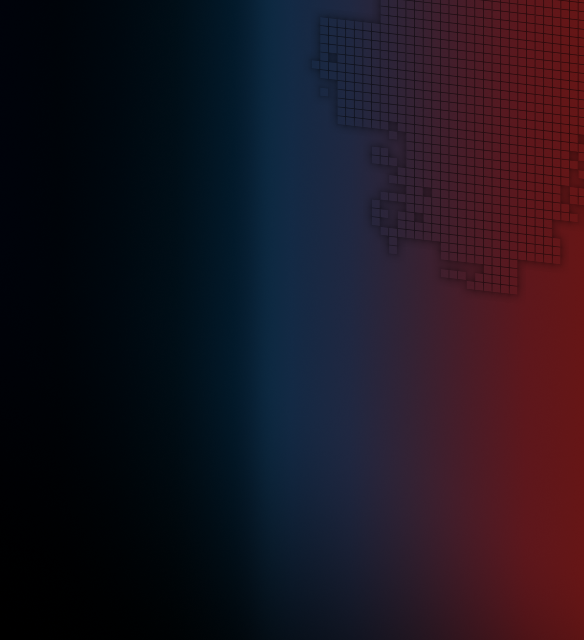
Write a Shadertoy shader that draws this background.

```glsl
#define CELL vec2(0.01474, 0.0151)
#define GRID_ORIGIN vec2(0.5477, 0.0285)
#define GRID_SLOPE 0.115
#define TILE_HALF 0.445
#define SHADOW_STRENGTH 0.2
#define SHADOW_FALLOFF 2.8
#define FRAY_AMOUNT 0.42
#define SHADE_START 0.68
#define SHADE_TILT 0.55
#define SHADE_DEPTH 0.7

const vec3 RAMP[11] = vec3[11](
    vec3(0.000, 0.010, 0.040), vec3(0.000, 0.014, 0.035),
    vec3(0.000, 0.030, 0.058), vec3(0.002, 0.055, 0.090),
    vec3(0.010, 0.100, 0.165), vec3(0.075, 0.160, 0.265),
    vec3(0.125, 0.155, 0.255), vec3(0.200, 0.135, 0.205),
    vec3(0.285, 0.110, 0.155), vec3(0.365, 0.090, 0.110),
    vec3(0.400, 0.085, 0.085));

float hash(vec2 p) {
    vec3 q = fract(p.xyx * vec3(0.1031, 0.1030, 0.0973));
    q += dot(q, q.yzx + 33.33);
    return fract((q.x + q.y) * q.z);
}

// Navy to red, darkened towards the lower left
vec3 backdrop(vec2 uv) {
    float t = clamp(uv.x, 0.0, 0.9999) * 10.0;
    int i = int(t);
    vec3 color = mix(RAMP[i], RAMP[i + 1], fract(t));
    float offset = (uv.x - 0.46) / 0.03;
    color += vec3(0.0, 0.02, 0.025) * exp(-offset * offset);
    float depth = SHADE_START - SHADE_TILT * uv.x - uv.y;
    return color * (1.0 - smoothstep(0.0, SHADE_DEPTH, depth));
}

// Stepped outline of the tiled region, rows counted downwards
bool inOutline(vec2 cell) {
    float c = cell.x + 0.5;
    float bottom = 8.0 + 4.0 * step(2.0, c) + 12.0 * step(8.0, c)
        + 2.0 * step(14.0, c) + 3.0 * step(18.0, c)
        - 4.0 * step(23.0, c) - 7.0 * step(28.0, c);
    bool belowTop = c > 7.0 || cell.y > -0.5;
    return c > 0.0 && belowTop && cell.y < bottom - 0.5;
}

float blob(vec2 cell, vec2 center, vec2 radius) {
    return 1.0 - smoothstep(0.5, 1.0, length((cell - center) / radius));
}

// Tiles are dropped or added at random along the frayed borders
bool hasTile(vec2 cell) {
    float fray = blob(cell, vec2(8.0, 18.0), vec2(4.5, 8.0));
    fray = max(fray, blob(cell, vec2(29.0, 17.0), vec2(3.5, 10.0)));
    fray = max(fray, blob(cell, vec2(0.0, 5.0), vec2(2.0, 4.0)));
    fray = max(fray, blob(cell, vec2(16.0, 27.0), vec2(3.0, 2.0)));
    float chance = hash(cell + 71.0);
    if (inOutline(cell)) return chance > FRAY_AMOUNT * fray;
    bool besideOutline = inOutline(cell + vec2(2.0, 0.0))
        || inOutline(cell - vec2(0.0, 2.0));
    return besideOutline && chance < FRAY_AMOUNT * fray;
}

float boxDistance(vec2 p, float halfSize) {
    vec2 d = abs(p) - halfSize;
    return length(max(d, 0.0)) + min(max(d.x, d.y), 0.0);
}

void mainImage(out vec4 fragColor, in vec2 fragCoord) {
    vec2 uv = fragCoord / iResolution.xy;
    vec3 color = backdrop(uv);

    // Sheared grid in width units, measured from the top
    vec2 p = vec2(fragCoord.x, iResolution.y - fragCoord.y) / iResolution.x;
    p -= GRID_ORIGIN;
    p.y -= GRID_SLOPE * p.x;
    vec2 grid = p / CELL;
    vec2 home = floor(grid);
    float blur = 0.5 / (iResolution.x * CELL.x);

    // Each tile is a clean face that shadows its surroundings
    float light = 1.0;
    float face = 0.0;
    for (int y = -1; y <= 1; y++) {
        for (int x = -1; x <= 1; x++) {
            vec2 cell = home + vec2(x, y);
            if (!hasTile(cell)) continue;
            float d = boxDistance(grid - cell - 0.5, TILE_HALF);
            light *= 1.0 - SHADOW_STRENGTH * exp(-SHADOW_FALLOFF * max(d, 0.0));
            face = max(face, 1.0 - smoothstep(-blur, blur, d));
        }
    }
    color *= mix(light, 1.0, face);

    // Fine dither against banding
    color += (hash(fragCoord) - 0.5) / 255.0;
    fragColor = vec4(clamp(color, 0.0, 1.0), 1.0);
}
```
